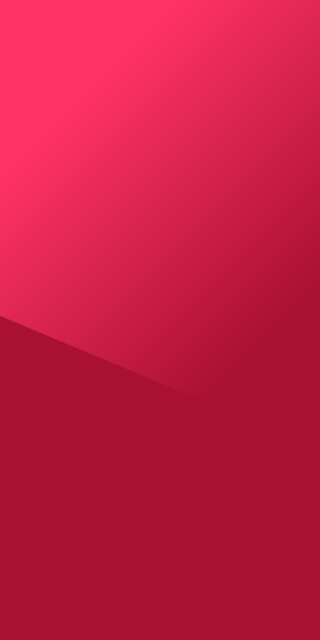
Give the GLSL for this background, as a Shadertoy shader.

```glsl
void mainImage(out vec4 fragColor, in vec2 fragCoord) {
    // Position in canvas widths, measured from the top left corner
    vec2 pos = vec2(fragCoord.x, iResolution.y - fragCoord.y) / iResolution.x;
    pos.y *= 2.0 * iResolution.x / iResolution.y;
    float pixel = 2.0 / iResolution.y;

    vec3 crimson = vec3(0.667, 0.067, 0.188);
    vec3 rose = vec3(1.0, 0.2, 0.4);

    // Diagonal fade from the bright corner
    float fade = clamp((pos.x + pos.y - 0.54) / 1.35, 0.0, 1.0);
    vec3 panel = mix(rose, crimson, fade);

    // Slanted lower edge of the panel
    float edgeDistance = (pos.y - 0.987 - 0.419 * pos.x) / length(vec2(1.0, 0.419));
    float coverage = 1.0 - smoothstep(-pixel, pixel, edgeDistance);

    fragColor = vec4(mix(crimson, panel, coverage), 1.0);
}
```
